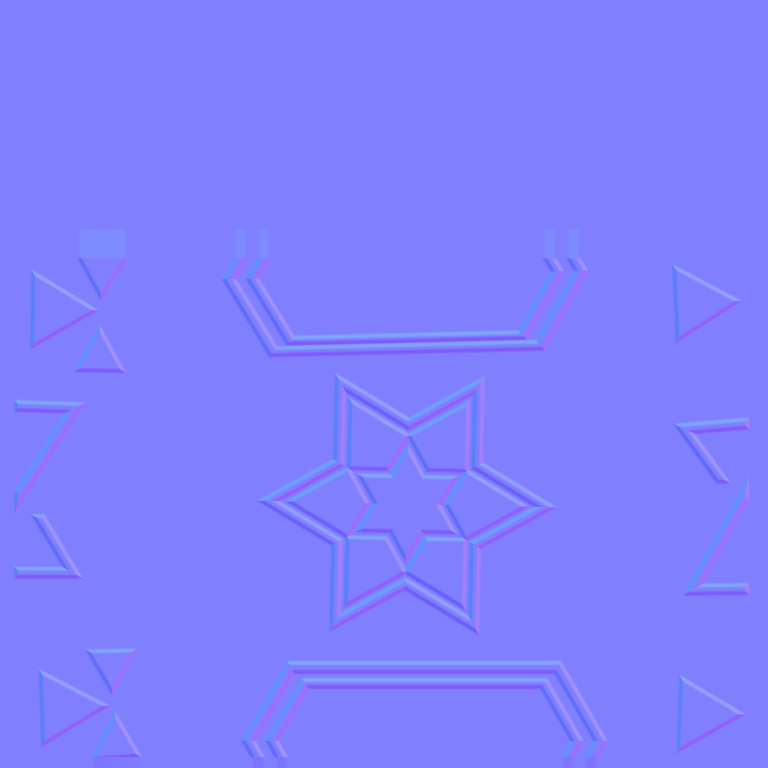
Write a three.js fragment shader that draws this texture map.

```glsl
varying vec2 vUv;

// Relief
const float EDGE_WIDTH = 0.0036;
const float EDGE_SLOPE = 0.155;
const float SAMPLE_STEP = 0.0008;

// Rows beyond which the relief is stretched into flat tinted stubs
const float STRETCH_LOW = 0.0143;
const float STRETCH_HIGH = 0.6635;
const float STRETCH_END = 0.7015;
const float STRETCH_TINT = 0.05;

// Side bands
const float SIDE_LEFT = 0.021;
const float SIDE_RIGHT = 0.973;
const float BAND_WIDTH = 0.0105;

// Star
const vec2 STAR_CENTER = vec2(0.530, 0.3438);
const float STAR_TILT = -0.022;
const vec3 STAR_RADII = vec3(0.0951, 0.0853, 0.0768);
const vec2 CORE_RADII = vec2(0.0449, 0.0358);

// Frames: four nested contours, outermost first
const vec4 FRAME_WIDTHS = vec4(0.2357, 0.2227, 0.2044, 0.1927);
const vec4 UPPER_DEPTHS = vec4(0.1003, 0.0911, 0.0859, 0.0781);
const vec4 LOWER_DEPTHS = vec4(0.1016, 0.0898, 0.0794, 0.0703);
const vec2 UPPER_CENTER = vec2(0.5273, 0.642);
const vec2 LOWER_CENTER = vec2(0.5527, 0.0352);
const float UPPER_TILT = 0.024;

vec2 rotate(vec2 p, float angle) {
  float c = cos(angle), s = sin(angle);
  return vec2(c * p.x + s * p.y, c * p.y - s * p.x);
}

// Signed distance to the line a-b, positive on its left
float halfPlane(vec2 p, vec2 a, vec2 b) {
  vec2 e = normalize(b - a);
  return dot(p - a, vec2(-e.y, e.x));
}

// Corners run clockwise
float triangle(vec2 p, vec2 a, vec2 b, vec2 c) {
  return max(halfPlane(p, a, b), max(halfPlane(p, b, c), halfPlane(p, c, a)));
}

// Six-pointed star from two triangles of the given inradius
float hexagram(vec2 p, float inradius) {
  float slant = 0.8660 * abs(p.y);
  float right = max(-p.x, 0.5 * p.x + slant);
  float left = max(p.x, -0.5 * p.x + slant);
  return min(right, left) - inradius;
}

float starRelief(vec2 p) {
  p = rotate(p - STAR_CENTER, STAR_TILT);
  float rim = max(hexagram(p, STAR_RADII.x), -hexagram(p, STAR_RADII.y));
  float petals = max(hexagram(p, STAR_RADII.z), -hexagram(p.yx, CORE_RADII.x));
  return min(min(rim, petals), hexagram(p.yx, CORE_RADII.y));
}

// Two bent bands between nested trays, all four contours at once
float frameRelief(vec2 p, vec4 depths) {
  vec4 sides = 0.8660 * (abs(p.x) - FRAME_WIDTHS) + 0.5 * abs(p.y);
  vec4 tray = max(sides, -p.y - depths);
  return min(max(tray.x, -tray.y), max(tray.z, -tray.w));
}

// Band bent around a corner with two outward normals
float bentBand(vec2 p, vec2 apex, vec2 n1, vec2 n2) {
  float d = max(dot(p - apex, n1), dot(p - apex, n2));
  return max(d, -d - BAND_WIDTH);
}

float sideBands(vec2 p) {
  float d = bentBand(p, vec2(0.107, 0.474), vec2(0.03, 1.0), vec2(0.843, -0.537));
  d = min(d, max(p.y - 0.328, bentBand(p, vec2(0.104, 0.249), vec2(0.0, -1.0), vec2(0.859, 0.519))));
  d = max(d, p.x - 0.5);
  float r = bentBand(p, vec2(0.893, 0.227), vec2(0.01, -1.0), vec2(-0.873, 0.484));
  r = min(r, max(0.373 - p.y, bentBand(p, vec2(0.881, 0.446), vec2(-0.085, 0.996), vec2(-0.81, -0.59))));
  r = max(r, 0.5 - p.x);
  return max(min(d, r), max(SIDE_LEFT - p.x, p.x - SIDE_RIGHT));
}

float triangles(vec2 p) {
  float d = triangle(p, vec2(0.043, 0.645), vec2(0.124, 0.596), vec2(0.042, 0.549));
  d = min(d, triangle(p, vec2(0.0985, 0.673), vec2(0.1695, 0.673), vec2(0.131, 0.614)));
  d = min(d, triangle(p, vec2(0.130, 0.572), vec2(0.160, 0.517), vec2(0.100, 0.518)));
  d = min(d, triangle(p, vec2(0.878, 0.652), vec2(0.961, 0.608), vec2(0.882, 0.557)));
  d = min(d, triangle(p, vec2(0.115, 0.152), vec2(0.175, 0.153), vec2(0.146, 0.099)));
  d = min(d, triangle(p, vec2(0.053, 0.125), vec2(0.138, 0.081), vec2(0.056, 0.031)));
  d = min(d, triangle(p, vec2(0.150, 0.069), vec2(0.181, 0.016), vec2(0.121, 0.012)));
  return min(d, triangle(p, vec2(0.887, 0.117), vec2(0.966, 0.070), vec2(0.883, 0.023)));
}

float height(vec2 p) {
  float d = min(min(triangles(p), sideBands(p)), starRelief(p));
  d = min(d, frameRelief(rotate(p - UPPER_CENTER, UPPER_TILT), UPPER_DEPTHS));
  vec2 lower = (p - LOWER_CENTER) * vec2(1.0, -1.0);
  d = min(d, frameRelief(lower, LOWER_DEPTHS));
  return 1.0 - smoothstep(-EDGE_WIDTH, EDGE_WIDTH, d);
}

void main() {
  vec2 p = vec2(vUv.x, clamp(vUv.y, STRETCH_LOW, STRETCH_HIGH));

  // Slope of the relief by central differences
  vec2 e = vec2(SAMPLE_STEP, 0.0);
  vec2 rise = vec2(height(p + e.xy) - height(p - e.xy), height(p + e.yx) - height(p - e.yx));
  vec2 slope = -rise / (2.0 * SAMPLE_STEP) * EDGE_WIDTH / 0.75 * EDGE_SLOPE;

  // Flat stubs past the stretched rows
  float above = smoothstep(-0.001, 0.001, vUv.y - STRETCH_HIGH);
  float below = smoothstep(-0.001, 0.001, STRETCH_LOW - vUv.y);
  float ended = smoothstep(-0.001, 0.001, vUv.y - STRETCH_END);
  vec2 stub = vec2(-0.01, STRETCH_TINT * (above - below)) * height(p);
  slope = mix(slope, stub, above + below) * (1.0 - ended);

  // Pack the unit normal into colour
  float facing = sqrt(1.0 - 4.0 * dot(slope, slope));
  gl_FragColor = vec4(0.5 + slope, 0.5 + 0.5 * facing, 1.0);
}
```
